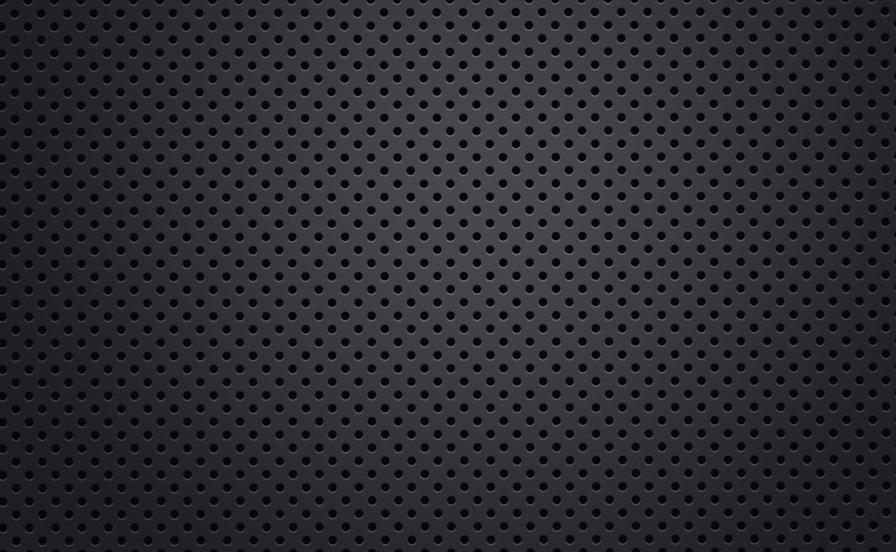
Write a Shadertoy shader that draws this pattern.

```glsl
// Dark perforated metal sheet: staggered round holes with lit lower rims under a soft glow.

const float PITCH = 0.02943;               // hole spacing, in canvas widths
const vec2  ANCHOR = vec2(0.0026, 0.1029); // one hole centre, from the canvas centre
const float TILT = 0.003;                  // slight rise of the rows to the right
const float HOLE_RADIUS = 0.160;           // in pitches
const float RIM_RADIUS = 0.195;
const float RIM_SHIFT = 0.022;             // the rim sits a little below the hole
const float RIM_GAIN = 0.17;
const vec2  GLOW_CENTRE = vec2(0.045, 0.10);
const vec2  GLOW_SIZE = vec2(0.62, 0.62);
const vec3  GLOW_COLOUR = vec3(0.275, 0.285, 0.305);
const vec3  EDGE_COLOUR = vec3(0.115, 0.118, 0.135);
const vec3  HOLE_COLOUR = vec3(0.025, 0.027, 0.040);
const float GRAIN = 0.008;

float hash(vec2 p) {
    p = fract(p * vec2(0.1031, 0.1137));
    p += dot(p, p.yx + 33.33);
    return fract((p.x + p.y) * p.x * 97.0);
}

// Offset from the nearest hole centre on a centred square lattice.
vec2 nearestHole(vec2 q) {
    vec2 corner = q - floor(q + 0.5);
    vec2 middle = q - 0.5 - floor(q);
    return dot(corner, corner) < dot(middle, middle) ? corner : middle;
}

float disc(vec2 p, float radius, float soft) {
    return 1.0 - smoothstep(-soft, soft, length(p) - radius);
}

void mainImage(out vec4 fragColor, in vec2 fragCoord) {
    vec2 p = (fragCoord - 0.5 * iResolution.xy) / iResolution.x;
    float soft = 0.85 / (iResolution.x * PITCH);

    // Sheet lit from above the centre, with a faint grain
    float falloff = smoothstep(0.0, 1.0, length((p - GLOW_CENTRE) / GLOW_SIZE));
    vec3 colour = mix(GLOW_COLOUR, EDGE_COLOUR, falloff);
    colour += GRAIN * (hash(floor(p * 512.0) + 400.0) - 0.5);

    // Staggered hole lattice
    vec2 q = p - ANCHOR;
    q = vec2(q.x + TILT * q.y, q.y - TILT * q.x) / PITCH;
    vec2 h = nearestHole(q);

    // Rim: bright below, shaded above
    vec2 rimOffset = h + vec2(0.0, RIM_SHIFT);
    float rim = disc(rimOffset, RIM_RADIUS, soft);
    float facing = -h.y / max(length(h), 0.001);
    float light = smoothstep(0.0, 0.9, facing) * mix(1.0, 0.75, falloff);
    float shade = smoothstep(0.1, 0.9, -facing);
    colour += rim * (RIM_GAIN * light - 0.05 * shade);

    // Opening
    colour = mix(colour, HOLE_COLOUR, disc(h, HOLE_RADIUS, soft));

    fragColor = vec4(clamp(colour, 0.0, 1.0), 1.0);
}
```
